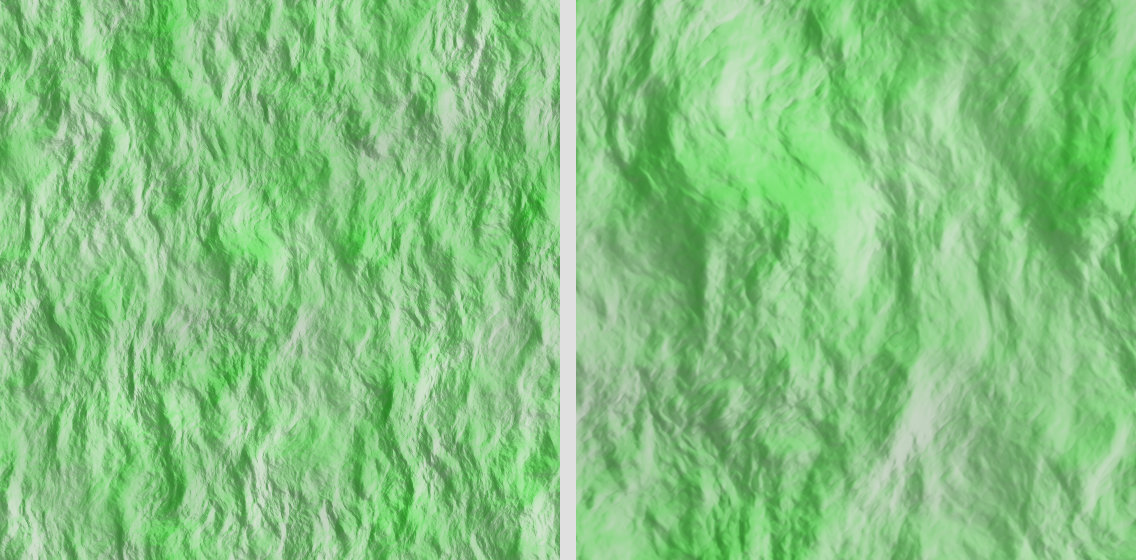
Left: the whole. Right: its middle third, enlarged.
Write a Shadertoy shader that draws this texture.

```glsl
// Crumpled green relief with many short upright pale ridges, lit from the left; tiles seamlessly.

// Gradient direction at a lattice corner, wrapped to the period
vec2 cornerGradient(vec2 cell, vec2 period, float seed) {
    vec2 c = mod(cell, period) + seed * 17.0;
    float angle = 6.2832 * fract(sin(dot(c, vec2(127.1, 311.7))) * 43758.5);
    return vec2(cos(angle), sin(angle));
}

// Periodic gradient noise, "period" whole cells across the canvas
float gradientNoise(vec2 uv, vec2 period, float seed) {
    vec2 p = uv * period;
    vec2 i = floor(p), f = fract(p);
    vec2 u = f * f * f * (f * (f * 6.0 - 15.0) + 10.0);
    vec2 e = vec2(1.0, 0.0);
    float a = dot(cornerGradient(i, period, seed), f);
    float b = dot(cornerGradient(i + e, period, seed), f - e);
    float c = dot(cornerGradient(i + e.yx, period, seed), f - e.yx);
    float d = dot(cornerGradient(i + 1.0, period, seed), f - 1.0);
    return mix(mix(a, b, u.x), mix(c, d, u.x), u.y);
}

// Upright folds at the coarse scales, turning into even creases at the fine ones
float reliefHeight(vec2 uv) {
    vec2 warped = uv;
    warped.x += 0.025 * gradientNoise(uv, vec2(5.0, 6.0), 11.0);
    warped += 0.01 * vec2(gradientNoise(uv, vec2(16.0, 14.0), 12.0),
                          gradientNoise(uv, vec2(15.0, 13.0), 13.0));
    float height = 0.0, amplitude = 1.0;
    for (int i = 0; i < 7; i++) {
        vec2 period = round(vec2(8.0, 4.0) * pow(vec2(1.75, 1.9), vec2(float(i))));
        float n = gradientNoise(warped, period, float(i));
        // Softened absolute value gives sharp crests
        float crest = 0.2 - sqrt(n * n + 0.001);
        height += amplitude * (0.75 * n + 0.7 * crest);
        amplitude *= i < 2 ? 0.72 : 0.44;
    }
    return height;
}

void mainImage(out vec4 fragColor, in vec2 fragCoord) {
    vec2 uv = fragCoord / iResolution.xy;

    // Slopes, rougher in some patches than in others
    vec2 stepSize = vec2(0.0013, 0.0);
    float height = reliefHeight(uv);
    vec2 slope = vec2(reliefHeight(uv + stepSize.xy), reliefHeight(uv + stepSize.yx)) - height;
    float roughness = 1.0 + 0.9 * gradientNoise(uv, vec2(6.0, 5.0), 21.0);
    slope *= roughness / (stepSize.x * 7.2);

    // White light from the left sets brightness, a crossing one sets the tint
    float lit = dot(slope, vec2(0.85, 0.5));
    lit /= sqrt(1.0 + 0.12 * lit * lit);
    float tint = dot(slope, vec2(0.45, -0.85));
    tint /= sqrt(1.0 + 0.15 * tint * tint);

    // Vivid green hollows, pale crests
    float patches = gradientNoise(uv, vec2(5.0, 4.0), 22.0)
                  + gradientNoise(uv, vec2(11.0, 8.0), 23.0);
    float paleness = 0.63 + 0.06 * lit + 0.08 * tint + 0.18 * height + 0.22 * patches;
    vec3 color = mix(vec3(0.20, 0.775, 0.17), vec3(0.71, 0.775, 0.70), clamp(paleness, 0.0, 1.0));

    // Relief shading over broad light and dark regions
    float regions = gradientNoise(uv, vec2(7.0, 6.0), 24.0);
    color *= 1.01 + 0.08 * lit - 0.015 * lit * lit + 0.1 * regions;

    fragColor = vec4(clamp(color, 0.0, 1.0), 1.0);
}
```
